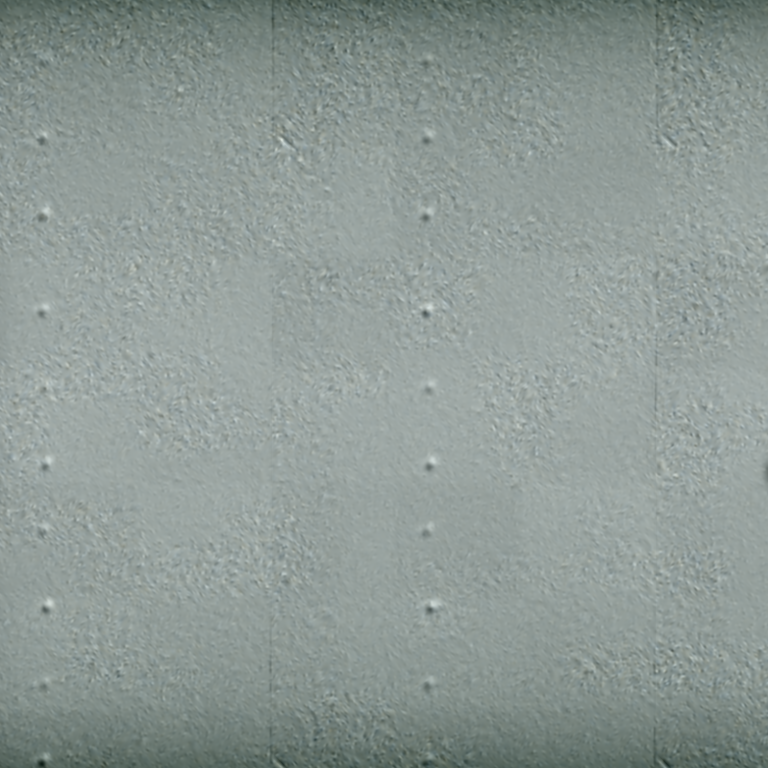
This texture is drawn by a WebGL 2 fragment shader. Its source:

```glsl
#version 300 es
precision highp float;
// Weathered grey-green metal plating: two panels with rivet columns, thin seams and pitted paint.

#define PANELS 2.0         // panels across
#define RIVETS 10          // rivets down each panel
#define RIVET_X 0.059      // rivet column, from the left of a panel
#define RIVET_SIZE 0.0058
#define SEAM_X 0.354       // seam, from the left of a panel
#define SEAM_WIDTH 0.0014
#define GRAIN_SCALE 88.0   // coarse paint pits across the canvas
#define GRAIN_DEPTH 0.29
#define PATCH_TONE 0.022   // tone steps between paint patches
#define LIGHT_PAINT vec3(0.635, 0.673, 0.663)
#define DARK_PAINT vec3(0.335, 0.398, 0.367)

uniform vec2 u_resolution;
out vec4 fragColor;

float hash(vec2 p) {
  vec3 q = fract(p.xyx * vec3(0.1031, 0.1030, 0.0973));
  q += dot(q, q.yzx + 33.33);
  return fract((q.x + q.y) * q.z);
}

// Value noise; a small softness gives flat tiles with narrow blended borders.
float tiles(vec2 p, float softness) {
  vec2 cell = floor(p);
  vec2 f = smoothstep(1.0 - softness, 1.0, fract(p));
  float low = mix(hash(cell), hash(cell + vec2(1, 0)), f.x);
  float high = mix(hash(cell + vec2(0, 1)), hash(cell + vec2(1, 1)), f.x);
  return mix(low, high, f.y);
}

// Cellular dents and bumps lit from the upper right: x is relief, y is a tint variation.
vec2 pits(vec2 p) {
  vec2 cell = floor(p), total = vec2(0.0);
  for (int j = -1; j <= 1; j++) {
    for (int i = -1; i <= 1; i++) {
      vec2 id = cell + vec2(i, j);
      vec2 v = p - id - vec2(hash(id), hash(id + 71.0));
      float weight = exp(-5.5 * dot(v, v));
      float depth = hash(id + 19.0) * 2.8 - 1.3;
      float tilt = mix(0.1, 1.3, hash(id + 87.0));
      total += weight * vec2(depth * (v.x * tilt + v.y * (1.4 - tilt)), hash(id + 43.0) - 0.5);
    }
  }
  return total;
}

float blob(vec2 p, float size) {
  return exp(-dot(p, p) / (size * size));
}

// A dark lower-left side and a bright upper-right side on each rivet.
float rivets(vec2 p, float panel) {
  float shade = 0.0;
  for (int k = 0; k < RIVETS; k++) {
    float n = float(k);
    float shift = k < 4 ? 0.0 : (k < 7 ? -0.014 : 0.011);
    float wobble = (hash(vec2(n, 5.0)) - 0.5) * 0.006;
    vec2 v = p - vec2(RIVET_X + wobble, 0.008 + n / float(RIVETS) + shift);
    float strength = (k % 2 == 0 || k == 7) ? 0.95 : 0.5;
    strength *= 0.8 + 0.4 * hash(vec2(n, panel + 9.0));
    shade -= 0.30 * strength * blob(v + vec2(0.002, 0.002), RIVET_SIZE);
    shade += 0.22 * strength * blob(v - vec2(0.003, 0.006), RIVET_SIZE);
    shade += 0.07 * strength * blob(v + vec2(0.009, -0.004), RIVET_SIZE);
    shade += 0.02 * strength * blob(v, RIVET_SIZE * 2.5);
  }
  return shade;
}

float lineMask(float d, float width, float blur) {
  return 1.0 - smoothstep(width - blur, width + blur, abs(d));
}

// Faint broken seam line plus a short diagonal nick at its upper and lower ends.
float seam(vec2 p, float panel, float blur) {
  float ends = smoothstep(0.30, 0.36, abs(p.y - 0.5));
  float middle = panel * (1.0 - smoothstep(0.03, 0.06, abs(p.y - 0.505)));
  float wear = 0.15 + 0.85 * smoothstep(0.2, 0.8, tiles(vec2(panel * 7.0, p.y * 85.0), 1.0));
  float x = p.x - SEAM_X - 0.002 * sin(p.y * 5.0 - 2.5);
  float shade = -lineMask(x, SEAM_WIDTH, blur + 0.001) * wear * (0.012 + 0.10 * max(ends, middle));
  for (int i = 0; i < 2; i++) {
    vec2 v = p - vec2(SEAM_X + 0.018 - 0.006 * float(i), 0.816 - 0.811 * float(i));
    vec2 along = vec2(v.x - v.y, v.x + v.y) * 0.7071;
    float fade = exp(-pow(along.x / 0.013, 2.0));
    shade -= 0.20 * fade * lineMask(along.y - 0.002, 0.002, blur + 0.002);
    shade += 0.18 * fade * lineMask(along.y + 0.003, 0.002, blur + 0.002);
  }
  return shade;
}

void main() {
  vec2 uv = gl_FragCoord.xy / u_resolution;
  float blur = 0.8 / min(u_resolution.x, u_resolution.y);
  float panel = floor(uv.x * PANELS);
  vec2 p = vec2(uv.x - panel / PANELS, uv.y);

  // Shading that falls off towards the upper and lower edges.
  float edge = min(uv.y, 1.0 - uv.y);
  float dark = 0.57 * exp(-edge / 0.06) + 0.43 * exp(-edge / 0.25);
  vec3 color = mix(LIGHT_PAINT, DARK_PAINT, dark);

  // Flat paint patches, a darker strip beside each seam, and soft mottling.
  float strip = smoothstep(-0.002, 0.002, p.x - SEAM_X) * (1.0 - smoothstep(0.07, 0.10, p.x - SEAM_X));
  float patchX = mod(uv.x - SEAM_X, 1.0 / PANELS) * 6.0;
  float shade = (tiles(vec2(patchX, (uv.y - 0.672) / 0.1475) + 40.0, 0.09) - 0.5) * PATCH_TONE;
  shade += (tiles(uv * 14.0, 1.0) - 0.5) * 0.012 - strip * 0.010;
  shade -= 0.03 * exp(-uv.x / 0.02);

  // Pitted grain in two sizes, gathered in rough areas.
  float rough = smoothstep(0.3, 0.85, tiles(uv * vec2(9.0, 16.0) + 3.0, 0.8));
  rough = 0.4 + 0.65 * rough + 0.25 * strip + 0.2 * smoothstep(0.25, 0.42, abs(uv.y - 0.5));
  vec2 warped = uv + 0.003 * sin(uv.yx * vec2(83.0, 97.0));
  vec2 coarse = pits(warped * GRAIN_SCALE);
  vec2 fine = pits(warped.yx * GRAIN_SCALE * 1.95 + 17.0);
  shade += (0.75 * coarse.x + fine.x) * rough * GRAIN_DEPTH * 0.8;
  color += (coarse.y + fine.y) * rough * vec3(0.018, 0.003, -0.020);

  // Rivets, seams and a small dent on the right edge.
  shade += rivets(p, panel) + seam(p, panel, blur);
  shade -= 0.2 * blob((uv - vec2(1.002, 0.385)) * vec2(2.4, 1.0), 0.018);
  fragColor = vec4(color + shade, 1.0);
}
```
